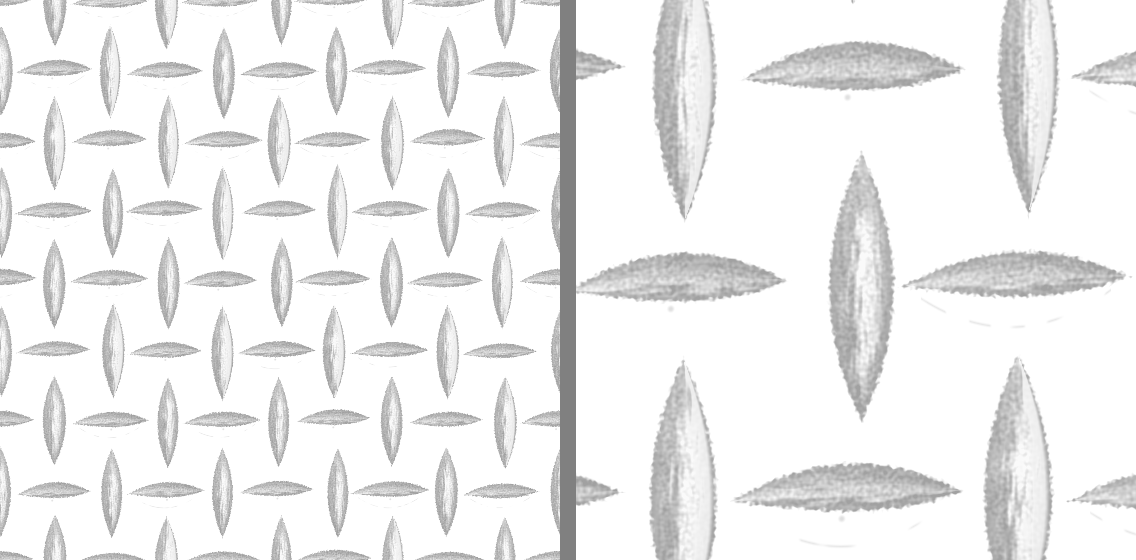
Left: the whole. Right: its middle third, enlarged.
Reproduce this pattern procedurally as a three.js fragment shader.

```glsl
// Diamond tread plate: upright and lying grey lens studs alternating on white, 10 by 8 cells.
varying vec2 vUv;

vec2 hash2(vec2 p) {
  vec3 q = fract(p.xyx * vec3(0.1031, 0.1030, 0.0973));
  q += dot(q, q.yzx + 33.33);
  return fract((q.xx + q.yz) * q.zy);
}

float corner(vec2 cell, vec2 offset) {
  return dot(hash2(cell) * 2.0 - 1.0, offset);
}

float gradientNoise(vec2 p) {
  vec2 i = floor(p), f = p - i, e = vec2(1.0, 0.0);
  vec2 u = f * f * f * (f * (f * 6.0 - 15.0) + 10.0);
  return mix(mix(corner(i, f), corner(i + e, f - e), u.x),
             mix(corner(i + e.yx, f - e.yx), corner(i + 1.0, f - 1.0), u.x), u.y);
}

// Antialiased inside of a signed distance, in hundredths of the canvas
float inside(float d) {
  return 1.0 - smoothstep(-0.12, 0.12, d);
}

// Upright stud: returns tone and coverage
vec2 uprightStud(vec2 p, vec2 seed) {
  float y = p.y / (7.9 + 0.5 * seed.x);
  float halfWidth = (1.75 + 0.3 * seed.y) * (1.0 - y * y);
  float side = p.x / max(halfWidth, 0.05);
  float grain = gradientNoise(p * 3.7 + seed * 50.0);
  float streak = gradientNoise(p * vec2(3.2, 0.5) + seed * 70.0);

  // Polished core between darker flanks
  float core = 1.0 - smoothstep(0.05, 0.6, abs(side - 0.18 + 0.6 * streak));
  core *= 1.0 - smoothstep(0.35, 0.95, abs(y + 0.08));
  float tone = 0.72 + 0.06 * y + 0.24 * core + 0.16 * grain + 0.1 * streak;
  tone = mix(tone, 0.65, 0.6 * smoothstep(0.65, 1.0, abs(side)));

  // Some studs have a worn bright right flank inside a thin rim
  float flank = smoothstep(0.2, 0.5, side + 0.7 * streak) * (1.0 - smoothstep(0.78, 0.95, side));
  tone = mix(tone, 0.98, 0.8 * flank * step(0.6, seed.x));
  return vec2(tone, inside(abs(p.x) - halfWidth + 0.25 * grain));
}

// Lying stud: shaded upper face, faint broken outline of the lower face
vec2 lyingStud(vec2 p, vec2 seed) {
  float x = p.x / (6.4 + 0.5 * seed.x);
  float arc = 1.0 - x * x;
  p.y -= 0.3 * x;
  float grain = gradientNoise(p * 3.7 + seed * 50.0);
  float streak = gradientNoise(p * vec2(0.6, 3.0) + seed * 70.0);
  float top = (1.65 + 0.3 * seed.y) * arc;
  float bottom = -0.9 * arc * (1.0 + 0.35 * x);
  float height = (p.y - bottom) / max(top - bottom, 0.05);
  float face = inside(max(p.y - top, bottom - p.y) + 0.3 * grain);

  // Lighter ridge low on the face, dark upper and lower rims
  float ridge = 1.0 - smoothstep(0.05, 0.35, abs(height - 0.42 + 0.4 * streak));
  float tone = 0.7 + 0.13 * ridge - 0.05 * x + 0.18 * grain + 0.12 * streak;
  tone = mix(tone, 0.66, 0.5 * smoothstep(0.3, 0.5, abs(height - 0.5)));

  float gap = smoothstep(-0.05, 0.15, gradientNoise(vec2(p.x * 0.8, 3.0) + seed * 30.0));
  float rim = inside(abs(p.y + (2.6 + 0.5 * seed.y) * arc) - 0.04);
  rim *= gap * step(0.4, seed.x) * step(abs(x), 0.85);
  float speck = inside(length(p + vec2(seed.y - 0.5, 1.35)) - 0.16) * step(0.3, seed.y);
  float trace = 0.4 * max(rim, speck);
  return vec2(mix(0.7, tone, face), max(face, trace));
}

void main() {
  vec2 grid = vec2(10.0, 8.0);
  vec2 p = vUv * grid;
  float shade = 1.0;

  // Studs reach past their cells, so visit the neighbours
  for (int j = -1; j <= 1; j++) {
    for (int i = -1; i <= 1; i++) {
      vec2 cell = floor(p + 0.5) + vec2(float(i), float(j));
      vec2 id = mod(cell, grid);
      vec2 seed = hash2(id + 7.0);
      vec2 local = (p - cell) * 100.0 / grid;
      local -= (hash2(id + 31.0) - 0.5) * vec2(0.7, 0.6);
      bool upright = mod(id.x + id.y, 2.0) > 0.5;
      vec2 stud = upright ? uprightStud(local + vec2(0.0, 0.35), seed)
                          : lyingStud(local + vec2(0.45, 0.25), seed);
      shade = mix(shade, clamp(stud.x, 0.63, 0.98), stud.y);
    }
  }
  gl_FragColor = vec4(vec3(shade), 1.0);
}
```
